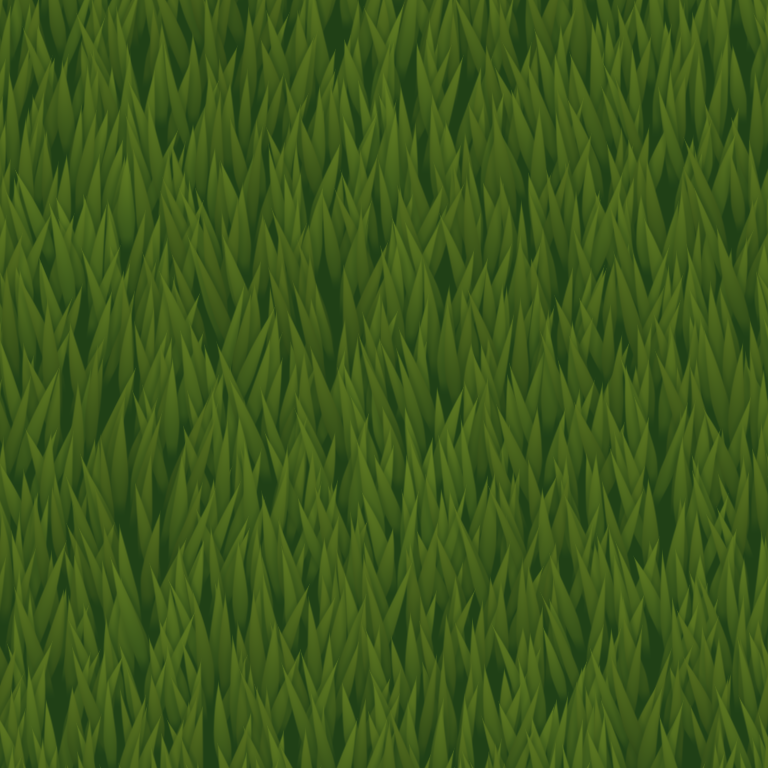
A Shadertoy shader for this texture:

```glsl
// Dense meadow of overlapping lance-shaped grass blades, lit at the tips.

const float ROWS = 32.0;
const float COLUMNS = 35.0;
const vec3 SOIL = vec3(0.125, 0.252, 0.088);
const vec3 BLADE_ROOT = vec3(0.182, 0.297, 0.094);
const vec3 BLADE_TIP = vec3(0.365, 0.462, 0.125);

vec4 hash4(vec2 cell) {
    vec4 q = fract(cell.xyxy * vec4(0.1031, 0.1030, 0.0973, 0.1099));
    q += dot(q, q.wzxy + 33.33);
    return fract((q.xxyz + q.yzzw) * q.zywx);
}

float gradientNoise(vec2 p) {
    vec2 cell = floor(p);
    vec2 f = p - cell;
    vec2 blend = f * f * f * (f * (f * 6.0 - 15.0) + 10.0);
    vec2 rowSums[2];
    for (int y = 0; y < 2; y++) {
        for (int x = 0; x < 2; x++) {
            vec2 corner = vec2(x, y);
            vec2 gradient = hash4(cell + corner + 71.0).xy * 2.0 - 1.0;
            rowSums[y][x] = dot(gradient, f - corner);
        }
    }
    vec2 column = mix(rowSums[0], rowSums[1], blend.y);
    return mix(column.x, column.y, blend.x);
}

// Half width along the blade: narrow root, broad belly, pointed tip.
float bladeProfile(float t) {
    return mix(0.55, 1.0, smoothstep(0.0, 0.4, t)) * (1.0 - pow(t, 2.1));
}

// Composites one blade, with its soft contact shadow, over the colour behind.
vec3 paintBlade(vec3 behind, vec2 p, vec2 cell, float softness) {
    vec4 place = hash4(cell + 17.0);
    vec4 form = hash4(cell + 143.0);
    vec2 scatter = vec2(0.1, 0.1) + 0.8 * place.xy;
    scatter.x += 0.5 * mod(cell.y, 2.0);
    vec2 root = (cell + scatter) / vec2(COLUMNS, ROWS);
    float height = mix(0.105, 0.165, place.z);
    float t = (p.y - root.y) / height;
    if (t <= 0.0 || t >= 1.0) return behind;

    float lean = (place.w - 0.5) * 0.8;
    float bend = (form.x - 0.5) * 0.26;
    float across = p.x - root.x - height * (lean * t + bend * t * (t - 1.0));
    float halfWidth = mix(0.0105, 0.0155, form.y) * bladeProfile(t);
    float edge = abs(across) - halfWidth;
    if (edge > 0.009) return behind;

    float rootFade = smoothstep(0.0, 0.18, t);
    float shadow = smoothstep(0.008, -0.001, edge) * rootFade;
    shadow *= smoothstep(1.0, 0.75, t);
    vec3 color = mix(behind, SOIL, 0.25 * shadow);

    // Lengthwise light, per-blade tone and gently rounded sides.
    float side = clamp(across / max(halfWidth, 0.001), -1.0, 1.0);
    vec3 blade = mix(BLADE_ROOT, BLADE_TIP, smoothstep(-0.15, 1.12, t));
    float patchTone = gradientNoise(root * 5.0) * 0.1;
    float rounding = 0.02 - 0.08 * side * side + 0.03 * side * (form.w - 0.5);
    blade *= 0.985 + patchTone + 0.09 * (form.z - 0.5) + rounding;

    float coverage = smoothstep(0.0, -softness, edge) * rootFade;
    return mix(color, blade, coverage);
}

void mainImage(out vec4 fragColor, in vec2 fragCoord) {
    vec2 p = fragCoord / iResolution.y;
    float softness = max(0.0032, 1.2 / iResolution.y);
    vec2 home = floor(p * vec2(COLUMNS, ROWS));
    vec3 color = SOIL;

    // Far rows are painted first, so nearer roots overlap them.
    for (int row = 0; row >= -6; row--) {
        for (int column = -5; column <= 4; column++) {
            vec2 cell = home + vec2(column, row);
            color = paintBlade(color, p, cell, softness);
        }
    }
    fragColor = vec4(color, 1.0);
}
```
